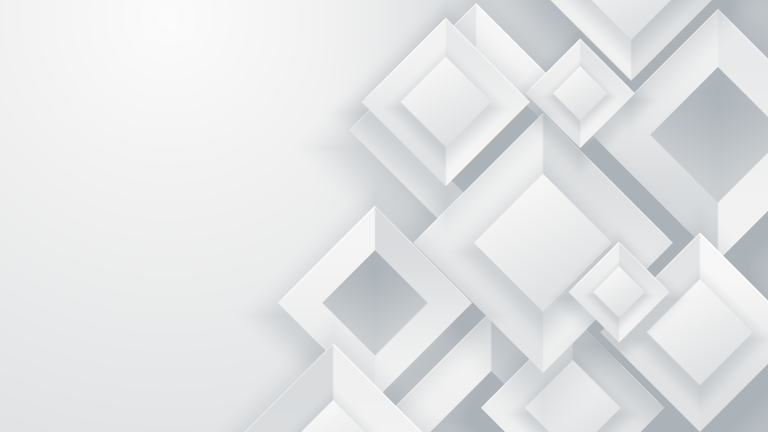
A Shadertoy shader for this background:

```glsl
const int TILE_COUNT = 12;

// Tiles from back to front: centre x, centre y, half diagonal,
// inner half diagonal (positive = raised face, negative = hole).
const vec4 TILES[TILE_COUNT] = vec4[](
    vec4(1.102, 0.699, 0.294, -0.174),
    vec4(1.662, 0.688, 0.292, -0.157),
    vec4(1.461, 1.035, 0.222, 0.127),
    vec4(1.137, -0.019, 0.301, -0.160),
    vec4(1.326, 0.056, 0.213, 0.111),
    vec4(1.257, 0.438, 0.301, 0.160),
    vec4(1.343, 0.784, 0.127, 0.063),
    vec4(1.032, 0.764, 0.195, 0.105),
    vec4(0.868, 0.299, 0.225, -0.122),
    vec4(0.771, -0.049, 0.255, 0.123),
    vec4(1.620, 0.231, 0.231, 0.123),
    vec4(1.433, 0.324, 0.117, 0.060));

// Bevel tones: left top, left bottom, right top, right bottom.
const vec4 BEVELS[TILE_COUNT] = vec4[](
    vec4(0.90, 0.91, 0.96, 0.80),
    vec4(0.94, 0.84, 0.91, 0.95),
    vec4(0.90, 0.95, 0.80, 0.88),
    vec4(0.95, 0.90, 0.84, 0.86),
    vec4(0.92, 0.94, 0.85, 0.89),
    vec4(0.94, 0.89, 0.86, 0.93),
    vec4(0.94, 0.89, 0.89, 0.95),
    vec4(0.95, 0.88, 0.91, 0.96),
    vec4(0.96, 0.92, 0.85, 0.94),
    vec4(0.85, 0.87, 0.94, 0.97),
    vec4(0.89, 0.88, 0.97, 0.87),
    vec4(0.94, 0.89, 0.88, 0.95));

const vec2 LIGHT_CENTER = vec2(0.39, 0.96);
const float LIGHT_TONE = 0.985;
const float LIGHT_FALLOFF = 0.10;
const float CLUSTER_SHADE = 0.10;
const float SHADOW_DEPTH = 0.11;
const float FACE_SHADOW = 0.11;
const float DARKEST = 0.67;
const float HOLE_TOP = 0.68;
const float HOLE_BOTTOM = 0.79;
const float RIM_GLINT = 0.05;
const vec3 COOL_TINT = vec3(0.0, 0.10, 0.18);

float diamond(vec2 p, float halfDiagonal) {
    return abs(p.x) + abs(p.y) - halfDiagonal;
}

float cover(float d, float pixel) {
    return 1.0 - smoothstep(-pixel, pixel, d);
}

// Soft shadow, dropped below a diamond in proportion to its size
float dropShadow(vec2 p, float size) {
    float d = diamond(p + vec2(0.0, 0.14 * size), size);
    return 1.0 - smoothstep(-0.15 * size, 0.5 * size, d);
}

float backdrop(vec2 p) {
    float tone = LIGHT_TONE - LIGHT_FALLOFF * length(p - LIGHT_CENTER);
    return tone - CLUSTER_SHADE * smoothstep(0.7, 1.35, p.x);
}

// Two bevel halves meeting at the vertical seam
float bevelTone(vec2 p, float size, vec4 tones, float pixel) {
    float height = smoothstep(-0.7, 0.7, p.y / size);
    vec2 sides = mix(tones.yw, tones.xz, height);
    return mix(sides.x, sides.y, smoothstep(-pixel, pixel, p.x));
}

float drawTile(float tone, vec2 p, vec4 tile, vec4 bevel, float pixel) {
    vec2 q = p - tile.xy;
    float size = tile.z;
    float inner = abs(tile.w);
    float outerEdge = diamond(q, size);
    float innerMask = cover(diamond(q, inner), pixel);

    tone = max(tone * (1.0 - SHADOW_DEPTH * dropShadow(q, size)), DARKEST);
    float ring = bevelTone(q, size, bevel, pixel);
    float glint = 1.0 - smoothstep(0.002, 0.006, abs(outerEdge));
    ring += RIM_GLINT * glint * smoothstep(0.0, 0.02, q.y);

    if (tile.w > 0.0) {
        // Raised face with its own shadow on the bevel
        ring *= 1.0 - FACE_SHADOW * dropShadow(q, inner);
        float slope = clamp(0.5 + 0.5 * (0.55 * q.x - q.y) / inner, 0.0, 1.0);
        float face = mix(0.97, 0.87, slope);
        return mix(tone, mix(ring, face, innerMask), cover(outerEdge, pixel));
    }
    // Sunken hole, darkest under its upper corner
    float depth = smoothstep(-1.0, 0.7, q.y / inner);
    float hole = mix(HOLE_BOTTOM, HOLE_TOP, depth) + 0.05 * abs(q.x) / inner;
    return mix(tone, mix(ring, hole, innerMask), cover(outerEdge, pixel));
}

void mainImage(out vec4 fragColor, in vec2 fragCoord) {
    vec2 p = fragCoord / iResolution.y;
    float pixel = 1.0 / iResolution.y;
    float tone = backdrop(p);

    for (int i = 0; i < TILE_COUNT; i++) {
        tone = drawTile(tone, p, TILES[i], BEVELS[i], pixel);
    }

    // Darker tones lean towards blue
    vec3 color = tone + max(0.95 - tone, 0.0) * COOL_TINT;
    fragColor = vec4(clamp(color, 0.0, 1.0), 1.0);
}
```
